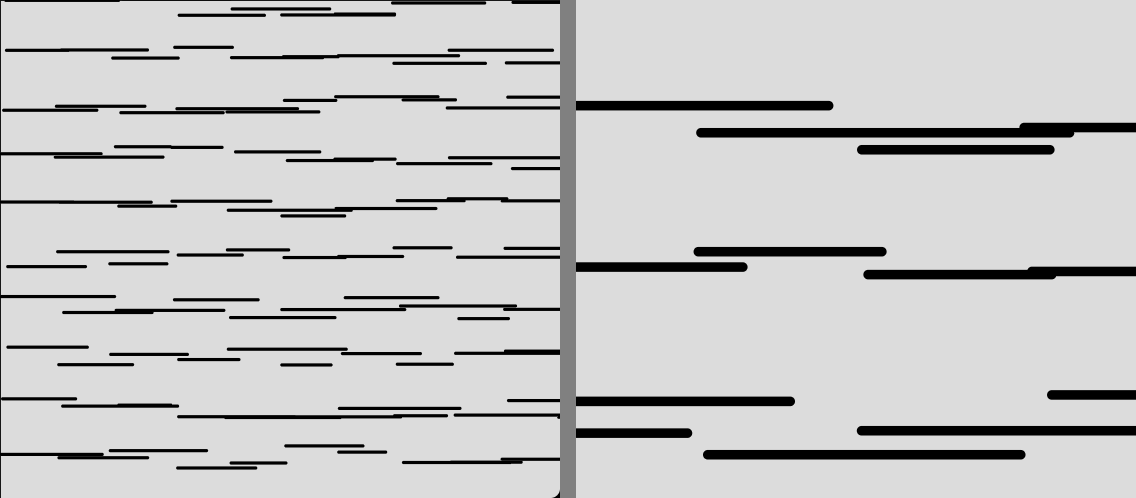
Left, the full canvas; right, a detail of the centre.
Write a WebGL 1 fragment shader that draws this pattern.

```glsl
precision highp float;
// Scattered horizontal black strokes with round caps on a light grey sheet.
// A 10 x 10 grid holds one jittered stroke per cell; each pixel checks the
// cells whose strokes can reach it. A hairline and a round corner frame it.

uniform vec2 u_resolution;

float hash(vec2 p) {
  return fract(sin(dot(p, vec2(127.1, 311.7))) * 43758.5453);
}

// Distance to a horizontal stroke that begins at start
float strokeDistance(vec2 p, vec2 start, float len, float radius) {
  vec2 d = p - start;
  d.x -= clamp(d.x, 0.0, len);
  return length(d) - radius;
}

// Coverage of a shape, smoothed over one pixel
float coverage(float dist) {
  return clamp(0.5 - dist * u_resolution.y, 0.0, 1.0);
}

void main() {
  // Height is one unit, y runs down from the top
  vec2 size = vec2(u_resolution.x / u_resolution.y, 1.0);
  vec2 p = gl_FragCoord.xy / u_resolution.y;
  p.y = 1.0 - p.y;

  vec2 cellSize = size / 10.0;
  vec2 home = floor(p / cellSize);

  // Nearest stroke: they reach right over several cells and slightly up
  float dist = 1.0;
  for (int row = 0; row <= 1; row++) {
    for (int col = -3; col <= 1; col++) {
      vec2 cell = home + vec2(float(col), float(row));
      if (cell.x < 0.0 || cell.y > 9.0) continue;
      vec2 jitter = vec2(mix(-0.04, 0.21, hash(cell + 3.7)),
                         mix(-0.07, 0.40, hash(cell + 19.3)));
      float len = mix(0.83, 2.2, hash(cell + 41.9)) * cellSize.x;
      dist = min(dist, strokeDistance(p, (cell + jitter) * cellSize, len, 0.0032));
    }
  }

  // Hairline along the left and top edges
  dist = min(dist, min(p.x, p.y) - 0.0018);

  // Rounded lower right corner
  float cornerRadius = 0.019;
  vec2 corner = max(p - size + cornerRadius, 0.0);
  dist = min(dist, cornerRadius - length(corner));

  vec3 paper = vec3(0.863);
  vec3 ink = vec3(0.0);
  gl_FragColor = vec4(mix(paper, ink, coverage(dist)), 1.0);
}
```
